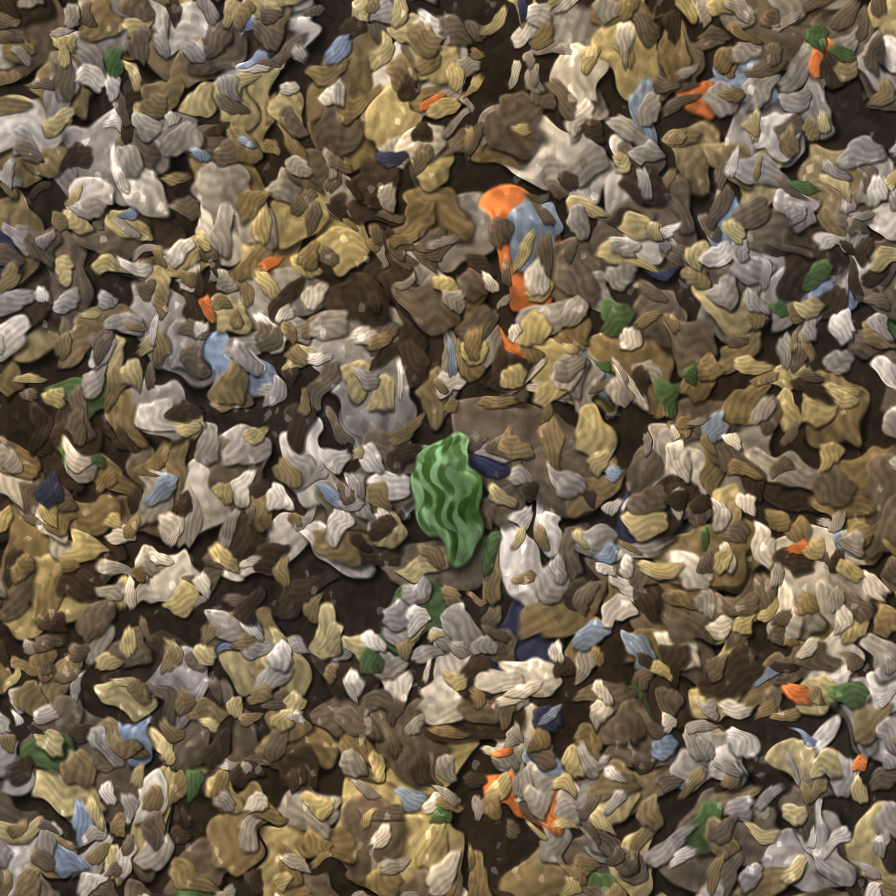
Write a WebGL 1 fragment shader that draws this texture.

```glsl
precision highp float;
// Forest-floor litter: layers of ragged, overlapping leaf flakes with shadows,
// lit rims and faint veins, from jittered grids that get finer towards the top.
// Layered sines bend the outlines; smooth cellular noise mottles the surface.
uniform vec2 u_resolution;

#define BASE_SCALE 9.0     // leaves across the canvas, bottom layer
#define SCALE_STEP 1.42    // refinement per layer
#define WARP 0.007         // bending of the outlines
#define EDGE 0.0018        // half width of a soft leaf edge
#define SHADOW 0.58        // darkness of the shadows
#define RELIEF 0.20        // shading across a leaf
#define VEINS 0.07         // strength of the veins
#define MOTTLE 0.50        // strength of the surface mottling
#define EXPOSURE 1.04
#define LIGHT vec2(-0.55, 0.83)

vec3 hash3(vec2 p) {
  vec3 q = fract(p.xyx * vec3(0.1031, 0.1030, 0.0973));
  q += dot(q, q.yxz + 33.33);
  return fract((q.xxy + q.yzz) * q.zyx);
}

// Cellular noise whose random cell tones blend softly at the borders.
float flakes(vec2 p) {
  vec2 cell = floor(p);
  float total = 0.0, weight = 0.0001;
  for (int j = -1; j <= 1; j++) {
    for (int i = -1; i <= 1; i++) {
      vec2 id = cell + vec2(float(i), float(j));
      vec3 h = hash3(id + 57.0);
      vec2 d = p - id - h.xy;
      float w = exp(-9.0 * dot(d, d));
      total += w * h.z;
      weight += w;
    }
  }
  return total / weight;
}

vec2 waves(vec2 p) {
  vec2 w = sin(p.yx * 23.0 + vec2(0.7, 2.9) + 2.0 * sin(p * 17.0));
  w += 0.6 * sin(p.yx * 61.0 + 3.0 * w + p * 29.0);
  return w + 0.3 * sin(p.yx * 143.0 + 2.0 * w.yx);
}

vec3 litterColor(float t) {
  vec3 c = vec3(0.22, 0.18, 0.14);                   // wet bark
  c = mix(c, vec3(0.36, 0.31, 0.25), step(0.09, t)); // umber
  c = mix(c, vec3(0.45, 0.38, 0.26), step(0.29, t)); // ochre
  c = mix(c, vec3(0.53, 0.49, 0.44), step(0.48, t)); // taupe
  c = mix(c, vec3(0.62, 0.55, 0.38), step(0.71, t)); // straw
  return mix(c, vec3(0.72, 0.67, 0.60), step(0.86, t)); // pale
}

vec3 accentColor(float t) {
  vec3 c = vec3(0.27, 0.33, 0.20);                   // moss
  c = mix(c, vec3(0.45, 0.48, 0.52), step(0.3, t));  // slate
  c = mix(c, vec3(0.20, 0.20, 0.26), step(0.65, t)); // blue shade
  return mix(c, vec3(0.70, 0.40, 0.22), step(0.8, t)); // rust
}

// Approximate signed distance to a wavy ellipse.
float leafDistance(vec2 q, vec2 radii, float seed) {
  vec2 n = q / radii;
  float a = atan(n.y, n.x);
  float outline = 1.0 + 0.13 * sin(2.0 * a + seed) + 0.10 * sin(3.0 * a + 2.3 * seed)
                + 0.05 * sin(7.0 * a + 4.1 * seed);
  return (length(n) - outline) * radii.y;
}

void addLeaf(inout vec3 color, vec2 d, float angle, vec2 radii, vec3 tint, float seed) {
  float c = cos(angle), s = sin(angle);
  mat2 turn = mat2(c, -s, s, c);
  vec2 q = turn * d;
  float body = leafDistance(q, radii, seed);
  float shadow = leafDistance(turn * (d + LIGHT * radii.y * 0.22), radii, seed);
  color *= 1.0 - SHADOW * (1.0 - smoothstep(-0.12, 0.16, shadow / radii.y));

  float facing = dot(d, LIGHT) / radii.x;
  vec2 n = q / radii;
  float vein = sin(n.y * 13.0 + 2.0 * sin(n.x * 4.0 + seed) + seed);
  float rim = smoothstep(-0.005, -0.001, body) * smoothstep(0.1, 0.8, facing);
  vec3 lit = tint * (1.0 + RELIEF * facing + VEINS * vein + 0.25 * rim);
  color = mix(color, lit, 1.0 - smoothstep(-EDGE, EDGE, body));
}

void main() {
  vec2 uv = gl_FragCoord.xy / u_resolution.y;
  vec2 p = uv + WARP * waves(uv);
  vec3 color = vec3(0.17, 0.14, 0.11);

  // Scattered litter, large flakes first and sparse crumbs last
  float scale = BASE_SCALE;
  for (int layer = 0; layer < 5; layer++) {
    float level = float(layer);
    vec2 g = p * scale + level * 17.3;
    vec2 cell = floor(g);
    for (int j = -1; j <= 1; j++) {
      for (int i = -1; i <= 1; i++) {
        vec2 id = cell + vec2(float(i), float(j));
        vec3 place = hash3(id + level * 31.0);
        vec3 look = hash3(id + level * 43.0 + 171.0);
        if (place.z > 0.95 - 0.14 * level) continue;
        vec2 d = (g - id - 0.1 - 0.8 * place.xy) / scale;
        float size = mix(0.36, 0.65, look.x) / scale;
        vec2 radii = size * vec2(1.0, mix(0.42, 0.85, look.y));
        float kind = fract(look.z * 37.0);
        vec3 tint = kind < 0.06 ? accentColor(kind / 0.06) : litterColor(look.z);
        addLeaf(color, d, 6.283 * fract(look.x * 19.0 + look.y), radii, tint, 40.0 * look.y);
      }
    }
    scale *= SCALE_STEP;
  }

  // One fresh green leaf near the middle
  vec2 fresh = p - vec2(0.5, 0.447);
  vec3 green = mix(vec3(0.17, 0.26, 0.08), vec3(0.52, 0.64, 0.45), flakes(fresh * vec2(150.0, 50.0)));
  addLeaf(color, fresh, 1.5, vec2(0.062, 0.039), green, 1.0);

  // Mottling, warm and grey drifts, and small glints
  float coarse = flakes(p * 46.0);
  float fine = flakes(uv * vec2(150.0, 115.0) + 9.0);
  color *= 1.0 + MOTTLE * (0.55 * coarse + 0.45 * fine - 0.5);
  float drift = 0.5 + 0.5 * sin(uv.x * 7.0 + 2.0 * sin(uv.y * 9.0 + 1.0));
  color *= mix(vec3(1.03, 0.99, 0.92), vec3(0.98, 0.99, 1.05), drift);
  color += 0.16 * smoothstep(0.86, 0.97, fine) * smoothstep(0.4, 0.8, coarse);
  gl_FragColor = vec4(clamp(color * EXPOSURE, 0.0, 1.0), 1.0);
}
```
